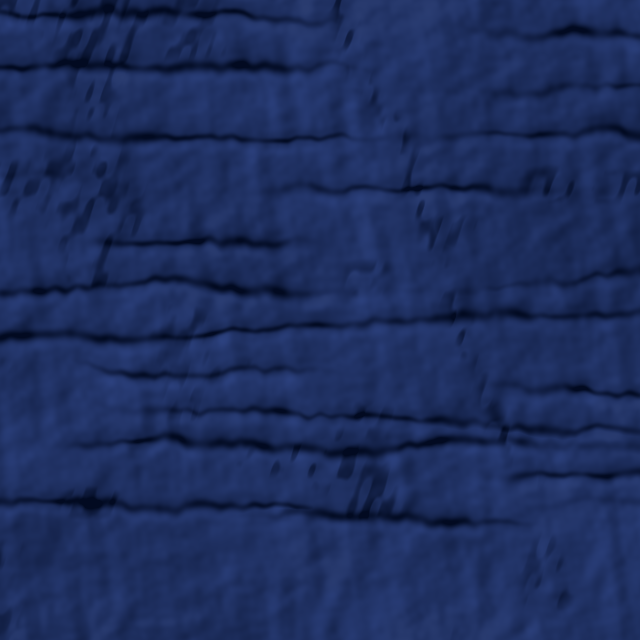
Write a WebGL 2 fragment shader that draws this texture.

```glsl
#version 300 es
precision highp float;

uniform vec2 u_resolution;
out vec4 fragColor;

// Colours
const vec3 CREVICE_BLUE = vec3(0.018, 0.055, 0.155);
const vec3 RIDGE_BLUE = vec3(0.163, 0.243, 0.475);
const vec3 WORN_BLUE = vec3(0.168, 0.235, 0.425);

// Tone and relief
const float BASE_TONE = 0.71;
const float RELIEF_GAIN = 0.62;
const float MOTTLE_GAIN = 0.20;
const vec2 LIGHT_STEP = vec2(-0.0045, 0.0035);

// Cracks
const int CRACK_COUNT = 13;
const float CRACK_BOTTOM = 0.19;
const float CRACK_TOP = 0.97;
const float CRACK_CROWDING = 1.4;
const float CRACK_WIDTH = 0.0062;
const float CRACK_DEPTH = 0.68;
const float LIP_GAIN = 0.13;

// Steep fracture
const float FRACTURE_X = 0.56;
const float FRACTURE_LEAN = 0.40;
const float FRACTURE_WIDTH = 0.016;
const float TICK_DEPTH = 0.50;

float hash(vec2 cell) {
    uvec2 q = uvec2(ivec2(cell)) * uvec2(1597u, 3812u) + uvec2(747u, 289u);
    uint n = (q.x ^ (q.y << 7)) * 74779u + q.y;
    n = (n ^ (n >> 15)) * 73244u + 2891u;
    n = (n ^ (n >> 13)) * 40503u;
    return float((n ^ (n >> 16)) & 65535u) / 65535.0;
}

float noise(vec2 p) {
    vec2 cell = floor(p);
    vec2 f = p - cell;
    f = f * f * (3.0 - 2.0 * f);
    float low = mix(hash(cell), hash(cell + vec2(1.0, 0.0)), f.x);
    float high = mix(hash(cell + vec2(0.0, 1.0)), hash(cell + 1.0), f.x);
    return mix(low, high, f.y);
}

// Surface height: upright streaks, leaning lumps and fine grain
float relief(vec2 p) {
    vec2 q = p + 0.012 * vec2(noise(p * 9.0), noise(p * 9.0 + 31.0));
    float streaks = noise(vec2(q.x * 42.0 + q.y * 5.0, q.y * 11.0));
    float lumps = noise(vec2(q.x * 34.0 - q.y * 16.0, q.y * 36.0) + 57.0);
    float grain = noise(p * 95.0 + 13.0);
    return 0.55 * streaks + 0.42 * lumps + 0.13 * grain;
}

float bell(float distance, float width) {
    float r = distance / width;
    return exp(-r * r);
}

// x: darkness in the crack, y: light on the lip under it
vec2 crack(vec2 p, float index) {
    float t = index / float(CRACK_COUNT - 1);
    float height = mix(CRACK_BOTTOM, CRACK_TOP, pow(t, CRACK_CROWDING));
    float slope = mix(-0.085, 0.04, hash(vec2(index, 71.0)));
    float row = index * 17.0 + 5.0;

    float wave = 0.034 * (noise(vec2(p.x * 4.0, row)) - 0.5)
               + 0.012 * (noise(vec2(p.x * 19.0, row + 3.0)) - 0.5)
               + 0.007 * (noise(vec2(p.x * 58.0, row + 6.0)) - 0.5);
    float d = p.y - height - slope * (p.x - 0.5) - wave;

    float presence = smoothstep(0.22, 0.68, noise(vec2(p.x * 3.2, row + 9.0)));
    float breaks = mix(0.45, 1.15, noise(vec2(p.x * 32.0, row + 12.0)));
    float width = CRACK_WIDTH * mix(0.65, 1.5, noise(vec2(p.x * 14.0, row + 14.0)));
    float dark = bell(d, width) + 0.22 * bell(d - 0.008, width * 2.2);
    return presence * vec2(dark * breaks, bell(d + 0.016, 0.009));
}

void main() {
    vec2 p = gl_FragCoord.xy / min(u_resolution.x, u_resolution.y);

    // Raking light over the relief, with broad mottling
    float slope = relief(p - LIGHT_STEP) - relief(p + LIGHT_STEP);
    float mottle = noise(p * vec2(5.0, 7.0) + 7.0) + 0.6 * noise(p * vec2(24.0, 13.0) + 19.0) - 0.8;
    float tone = BASE_TONE + RELIEF_GAIN * slope + MOTTLE_GAIN * mottle;

    // Long cracks, crowded towards the lower half
    float dark = 0.0;
    float lip = 0.0;
    for (int i = 0; i < CRACK_COUNT; i++) {
        vec2 c = crack(p, float(i));
        dark = max(dark, c.x);
        lip = max(lip, c.y);
    }

    // Short slanted ticks along the steep fracture and in patches
    float pathX = FRACTURE_X + FRACTURE_LEAN * (0.92 - p.y) + 0.05 * (noise(vec2(p.y * 9.0, 83.0)) - 0.5);
    float path = bell(p.x - pathX, FRACTURE_WIDTH) * smoothstep(0.22, 0.32, p.y);
    float patches = smoothstep(0.68, 0.88, noise(p * vec2(7.0, 14.0) + 43.0));
    float ticks = smoothstep(0.48, 0.82, noise(vec2(p.x * 85.0 - p.y * 28.0, p.y * 34.0) + 91.0));
    float scratch = ticks * max(path, 0.75 * patches);

    tone += LIP_GAIN * lip - CRACK_DEPTH * dark - TICK_DEPTH * scratch;

    // Blue pigment, paler where worn
    vec3 colour = mix(CREVICE_BLUE, RIDGE_BLUE, clamp(tone, -0.08, 1.12));
    float worn = smoothstep(0.5, 0.85, noise(p * vec2(6.0, 9.0) + 67.0)) * smoothstep(0.65, 1.0, tone);
    colour = mix(colour, WORN_BLUE, 0.65 * worn);
    fragColor = vec4(colour, 1.0);
}
```
